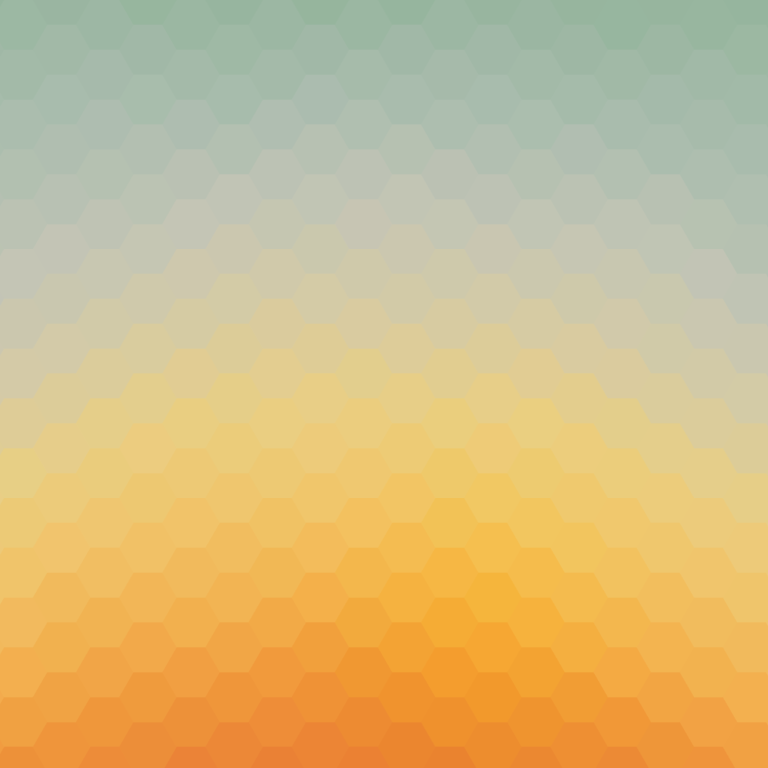
This background is drawn by a three.js fragment shader. Its source:

```glsl
// Honeycomb mosaic of flat-topped hexagons without outlines, each one flat colour.
// Two interleaved lattices give the nearest cell centre; a domed vertical
// ramp from sage green through sand to orange is sampled at that centre.
varying vec2 vUv;

const float HALF_HEIGHT = 0.03242;            // centre to flat edge of a cell
const vec2  ORIGIN      = vec2(0.0802, 1.0);  // one cell centre on the top edge
const float EDGE_SOFT   = 0.0018;             // width of the smoothed edges
const float DOME        = 0.125;              // how far the ramp lags at the sides
const float DOME_CENTRE = 0.46;
const float RAMP_JITTER = 0.007;
const float HUE_JITTER  = 0.014;
const vec2  GLOW_CENTRE = vec2(0.63, 0.80);   // x, depth from the top

const vec3 SAGE   = vec3(0.590, 0.710, 0.620);
const vec3 MIST   = vec3(0.670, 0.740, 0.685);
const vec3 STONE  = vec3(0.765, 0.772, 0.710);
const vec3 SAND   = vec3(0.832, 0.795, 0.650);
const vec3 STRAW  = vec3(0.915, 0.810, 0.515);
const vec3 HONEY  = vec3(0.943, 0.768, 0.415);
const vec3 AMBER  = vec3(0.950, 0.690, 0.310);
const vec3 ORANGE = vec3(0.940, 0.595, 0.235);
const vec3 RUST   = vec3(0.915, 0.505, 0.210);
const vec3 GLOW   = vec3(0.015, 0.010, -0.085);

float hash(vec2 p) {
  vec3 q = fract(vec3(p.xyx) * 0.1031);
  q += dot(q, q.yzx + 33.33);
  return fract((q.x + q.y) * q.z);
}

// Centre of the hexagon that contains p
vec2 hexCentre(vec2 p) {
  vec2 period = HALF_HEIGHT * vec2(2.0 * sqrt(3.0), 2.0);
  vec2 q = (p - ORIGIN) / period;
  vec2 a = floor(q + 0.5);
  vec2 b = floor(q) + 0.5;
  vec2 da = (q - a) * period;
  vec2 db = (q - b) * period;
  return ORIGIN + period * (dot(da, da) < dot(db, db) ? a : b);
}

float span(float from, float to, float t) {
  return clamp((t - from) / (to - from), 0.0, 1.0);
}

vec3 ramp(float t) {
  vec3 c = mix(SAGE, MIST, span(0.0, 0.14, t));
  c = mix(c, STONE,  span(0.14, 0.27, t));
  c = mix(c, SAND,   span(0.27, 0.39, t));
  c = mix(c, STRAW,  span(0.39, 0.53, t));
  c = mix(c, HONEY,  span(0.53, 0.66, t));
  c = mix(c, AMBER,  span(0.66, 0.78, t));
  c = mix(c, ORANGE, span(0.78, 0.88, t));
  return mix(c, RUST, span(0.88, 1.0, t));
}

vec3 cellColour(vec2 centre) {
  float depth = 1.0 - centre.y;
  vec2 id = floor(centre / HALF_HEIGHT * 2.0 + 0.5) + 40.0;

  // Dome: the ramp lags towards both sides, less so at the top
  float side = (centre.x - DOME_CENTRE) / 0.5;
  float lag = DOME * side * side * smoothstep(-0.05, 0.45, depth);
  lag += 0.025 * (centre.x - 0.5) * (1.0 - smoothstep(0.1, 0.4, depth));

  // Slow waves and a small shift per cell
  float wave = 0.006 * sin(centre.x * 13.0 + depth * 9.0)
             + 0.004 * sin(centre.x * 23.0 - depth * 17.0);
  float t = depth - lag + wave + RAMP_JITTER * (hash(id) - 0.5);
  vec3 c = ramp(t);

  // Saturated glow low on the right, and a faint hue change per cell
  vec2 d = vec2(centre.x, depth) - GLOW_CENTRE;
  c += GLOW * exp(-dot(d, d) / 0.035);
  c += HUE_JITTER * (hash(id + 17.0) - 0.5) * vec3(0.6, -0.3, 0.5);
  return c;
}

void main() {
  // Average a 3 by 3 grid of samples to smooth the cell edges
  vec3 sum = vec3(0.0);
  for (int i = -1; i <= 1; i++) {
    for (int j = -1; j <= 1; j++) {
      vec2 offset = vec2(float(i), float(j)) * EDGE_SOFT / 3.0;
      sum += cellColour(hexCentre(vUv + offset));
    }
  }
  gl_FragColor = vec4(sum / 9.0, 1.0);
}
```
